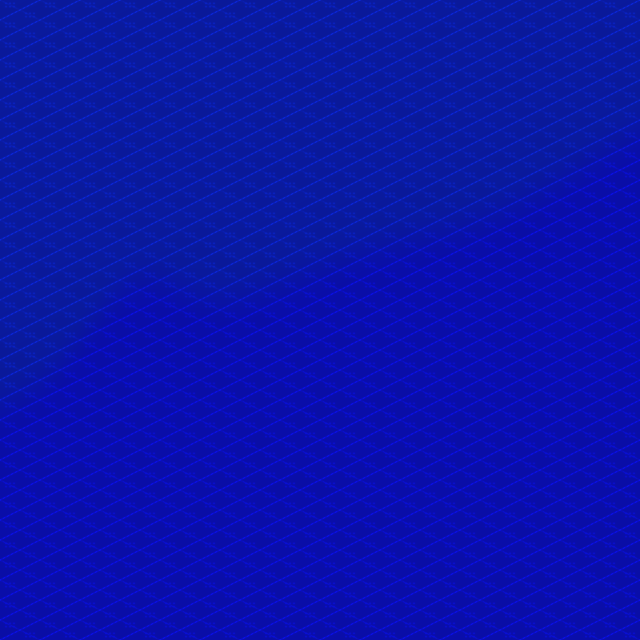
Give the GLSL for this pattern, as a WebGL 2 fragment shader.

```glsl
#version 300 es
precision highp float;
// A fine lattice of flat 2:1 diamonds, 16 across and 32 down, in deep blue.
// Dotted seams come from two skewed axes, with level specks on the falling ones;
// a soft, wavy border parts a greener blue zone above from a purer one below.

uniform vec2 u_resolution;
out vec4 fragColor;

float hash(vec2 p) {
  return fract(sin(dot(p, vec2(127.1, 311.7))) * 43758.5453);
}

// Signed offset from the nearest whole number
vec2 nearestOffset(vec2 t) {
  return fract(t + 0.5) - 0.5;
}

// Smooth band of the given half width
float band(float d, float halfWidth, float blur) {
  return 1.0 - smoothstep(halfWidth - blur, halfWidth + blur, d);
}

// Row of round beads, one per whole number
float beads(float t) {
  return 0.5 + 0.5 * cos(6.2831853 * t);
}

// Height of the border between the two zones
float zoneBorder(float x) {
  float bump = (x - 0.21) / 0.10;
  float dip = (x - 0.78) / 0.18;
  return 0.365 + 0.44 * x + 0.10 * exp(-bump * bump) - 0.04 * exp(-dip * dip);
}

void main() {
  vec2 uv = gl_FragCoord.xy / u_resolution;
  float pixel = 1.0 / min(u_resolution.x, u_resolution.y);

  // Skewed lattice axes (rising, falling): each whole number is a seam
  vec2 grid = uv * vec2(16.0, 32.0);
  vec2 lattice = vec2(grid.y - grid.x, grid.y + grid.x);
  vec2 seamDistance = abs(nearestOffset(lattice)) / length(vec2(16.0, 32.0));
  vec2 inTile = fract(lattice);

  // Zone blend
  float upper = smoothstep(-0.05, 0.05, uv.y - zoneBorder(uv.x));
  vec3 baseColor = mix(vec3(0.04, 0.055, 0.66), vec3(0.04, 0.10, 0.61), upper);
  vec3 glowColor = mix(vec3(0.04, 0.06, 0.71), vec3(0.04, 0.11, 0.66), upper);
  vec3 seamColor = mix(vec3(0.04, 0.06, 0.99), vec3(0.04, 0.16, 0.93), upper);

  // Tile shading, with a slight change from tile to tile
  float shade = 1.0 + 0.02 * (hash(floor(lattice)) - 0.5) + 0.03 * (inTile.x - 0.5);
  vec3 color = baseColor * shade;

  // Soft glow beside the seams
  vec2 glow = vec2(band(seamDistance.x, 0.0020, 0.0012),
                   band(seamDistance.y, 0.0018, 0.0012));
  color = mix(color, glowColor, 0.6 * max(glow.x, 0.6 * glow.y));

  // Beaded seams; the rising ones are brighter
  float blur = max(0.0004, 0.5 * pixel);
  float bead = 0.35 + 0.65 * beads(grid.x * 10.0);
  float riseSeam = band(seamDistance.x, 0.0009, blur) * bead;
  float fallSeam = band(seamDistance.y, 0.0009, blur) * bead;
  color = mix(color, seamColor, 0.85 * riseSeam);
  color = mix(color, seamColor, mix(0.42, 0.22, upper) * fallSeam);

  // Level double row of specks at the middle of each falling seam
  vec2 skew = nearestOffset(lattice + vec2(0.5, 0.0));
  vec2 fromMiddle = 0.5 * vec2(skew.y - skew.x, skew.y + skew.x);
  float cluster = band(abs(fromMiddle.x), 0.15, 0.03) * band(abs(fromMiddle.y), 0.15, 0.04);
  float specks = beads(fromMiddle.x * 10.0) * beads(fromMiddle.y * 6.0 + 0.5);
  color = mix(color, seamColor, 0.5 * cluster * specks);

  fragColor = vec4(color, 1.0);
}
```
